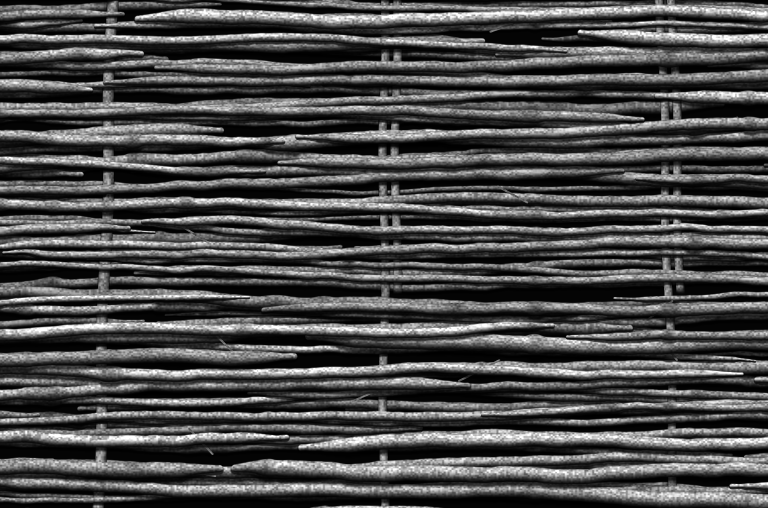
Write a Shadertoy shader that draws this texture.

```glsl
// A weathered wattle fence in black and white: long bent rods woven past three upright stakes.
// Tapered capsules in jittered rows are painted back to front, each lit from above
// and casting a contact shadow; layered value noise gives bark, bleaching and knots.

const float STAKE_START = 0.137;   // first stake, in canvas widths
const float STAKE_STEP = 0.369;    // stake spacing, in canvas widths
const float STAKE_RADIUS = 0.0105; // all other lengths are in canvas heights
const float ROD_LENGTH = 1.9;
const float ROW_JITTER = 0.65;
const float ROD_SLOPE = 0.050;
const float ROD_BEND = 0.0062;
const float TWIG_COUNT = 12.0;
const vec3 GAP_COLOR = vec3(0.015);
const vec3 BARK_COLOR = vec3(0.74);
const vec3 BLEACHED_COLOR = vec3(0.92);

float hash(vec2 p) {
    return fract(sin(dot(p, vec2(127.1, 311.7))) * 43758.5453);
}

float noise(vec2 p) {
    vec2 i = floor(p), f = fract(p);
    f = f * f * (3.0 - 2.0 * f);
    return mix(mix(hash(i), hash(i + vec2(1, 0)), f.x),
               mix(hash(i + vec2(0, 1)), hash(i + 1.0), f.x), f.y);
}

// Mottled bark: blotches, grain along the rod and fine speckle.
float bark(vec2 p) {
    return 0.42 + 0.22 * noise(p * vec2(22.0, 60.0))
        + 0.26 * noise(p * vec2(80.0, 150.0)) + 0.6 * noise(p * vec2(260.0, 300.0));
}

// Paints one layer of horizontal rods over color.
void paintRods(inout vec3 color, vec2 p, float rows, float radius, float tone, float seed) {
    float px = 0.8 / iResolution.y;
    float row = floor(p.y * rows);
    for (int k = -2; k <= 2; k++) {
        float i = row + float(k);

        // Every row is a chain of separate rods.
        float along = p.x / ROD_LENGTH + hash(vec2(i, seed));
        float t = fract(along);
        vec2 id = vec2(i + seed * 17.0, floor(along) + seed);
        float a = hash(id), b = hash(id + 3.7), c = hash(id + 8.3), e = hash(id + 5.1);

        float center = (i + 0.5 + (a - 0.5) * ROW_JITTER) / rows
            + (e - 0.5) * (t - 0.5) * 2.0 * ROD_SLOPE
            + ROD_BEND * sin(p.x * (3.5 + 4.0 * c) + a * 40.0)
            + 0.35 * ROD_BEND * sin(p.x * 15.0 + b * 50.0)
            + 0.005 * (noise(vec2(p.x * 20.0, a * 90.0)) - 0.5);

        // Taper towards one end, with swollen knots and thin tips.
        float tip = smoothstep(0.49, 0.44, abs(t - 0.5));
        float taper = mix(1.15, 0.7, c > 0.5 ? t : 1.0 - t) * mix(0.45, 1.0, tip);
        float knot = smoothstep(0.78, 1.0, noise(vec2(p.x * 19.0, b * 70.0)));
        float r = radius * taper * mix(0.65, 1.25, b) * (1.0 + 0.35 * knot);
        r += 0.0015 * (noise(p * vec2(70.0, 20.0) + id) - 0.5);

        float past = max(abs(t - 0.5) - 0.492, 0.0) * ROD_LENGTH;
        vec2 q = vec2(past, p.y - center);
        float d = length(q) - r;

        // Contact shadow below the rod.
        float under = length(q + vec2(0.0, 0.45 * r)) - r;
        color *= mix(0.25, 1.0, smoothstep(-0.1 * r, 0.5 * r, under));

        // Rounded shading, brightest near the upper edge.
        float v = q.y / r;
        float light = smoothstep(-1.1, 0.55, v) * (1.0 - 0.3 * smoothstep(0.7, 1.05, v));
        vec2 grain = p + id * 0.37;
        float bleached = smoothstep(0.82, 0.90, noise(grain * vec2(15.0, 75.0)));
        bleached *= 0.3 + 0.6 * noise(grain * 120.0);
        vec3 wood = mix(BARK_COLOR * bark(grain), BLEACHED_COLOR, bleached);
        wood *= tone * mix(0.8, 1.12, c) * light * (1.0 - 0.35 * knot);
        color = mix(color, wood + 0.015, smoothstep(px, -px, d));
    }
}

// Paints three leaning stakes; the last two have a shorter partner.
void paintStakes(inout vec3 color, vec2 p, float aspect) {
    float px = 1.0 / iResolution.y;
    for (int k = 0; k < 6; k++) {
        float post = float(k / 2), partner = float(k % 2);
        if (k == 1) continue;
        float x = (STAKE_START + STAKE_STEP * post) * aspect
            + (0.028 - 0.028 * post) * (p.y - 0.5)
            + partner * 0.024 - (post > 0.0 ? 0.009 : 0.0)
            + 0.003 * sin(p.y * 13.0 + post * 2.0);
        float r = STAKE_RADIUS * (post > 0.0 ? 0.85 : 1.1);
        float u = (p.x - x) / r;
        float light = sqrt(max(1.0 - u * u, 0.0)) * (0.75 - 0.25 * u);
        float cover = smoothstep(px, -px, abs(p.x - x) - r);
        cover *= mix(1.0, smoothstep(0.42, 0.44, p.y), partner);
        color = mix(color, BARK_COLOR * bark(p.yx + post) * light, cover);
    }
}

// Scatters short, thin, slanting side twigs.
void paintTwigs(inout vec3 color, vec2 p, float aspect) {
    for (float k = 0.0; k < TWIG_COUNT; k++) {
        vec2 q = p - vec2(hash(vec2(k, 1.0)) * aspect, hash(vec2(k, 2.0)));
        float angle = (hash(vec2(k, 3.0)) - 0.5) * 1.8;
        vec2 dir = vec2(cos(angle), sin(angle));
        q -= dir * clamp(dot(q, dir), 0.0, 0.05 + 0.05 * hash(vec2(k, 4.0)));
        float cover = smoothstep(0.0032, 0.0008, length(q));
        color = mix(color, BARK_COLOR * bark(p) * 0.6, cover);
    }
}

void mainImage(out vec4 fragColor, in vec2 fragCoord) {
    vec2 p = fragCoord / iResolution.y;
    float aspect = iResolution.x / iResolution.y;
    vec3 color = GAP_COLOR;
    paintRods(color, p, 31.0, 0.0090, 0.72, 1.0);
    paintStakes(color, p, aspect);
    paintRods(color, p, 27.0, 0.0105, 0.98, 2.0);
    paintTwigs(color, p, aspect);
    paintRods(color, p, 21.0, 0.0125, 1.10, 3.0);
    fragColor = vec4(clamp(color, 0.0, 1.0), 1.0);
}
```
